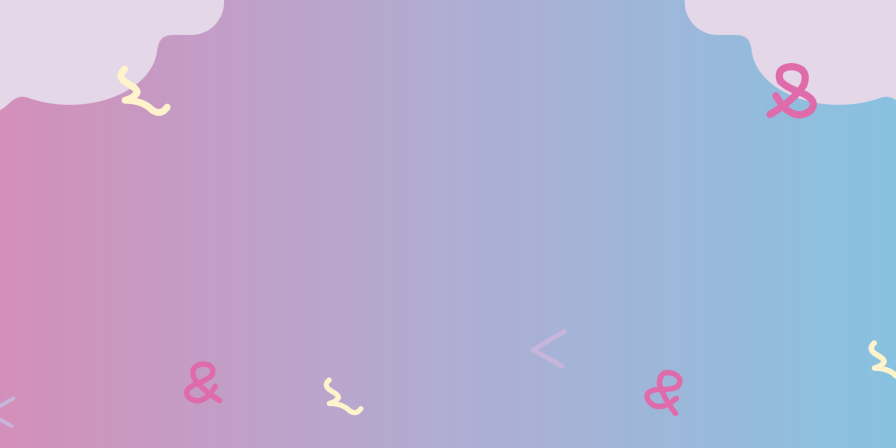
Give the GLSL for this background, as a WebGL 1 fragment shader.

```glsl
precision highp float;
// Pink to blue gradient with pale corner clouds and scattered ribbon curls.

uniform vec2 u_resolution;

const vec3 PINK = vec3(0.827, 0.561, 0.729);
const vec3 LILAC = vec3(0.690, 0.678, 0.827);
const vec3 SKY = vec3(0.533, 0.761, 0.878);
const vec3 CLOUD = vec3(0.894, 0.843, 0.910);
const vec3 ROSE = vec3(0.88, 0.42, 0.67);
const vec3 CREAM = vec3(1.0, 0.953, 0.80);
const vec3 MAUVE = vec3(0.78, 0.71, 0.86);
const float HALF_STROKE = 0.074;

// Distance helpers
float segment(vec2 p, vec2 a, vec2 b) {
  vec2 pa = p - a, ba = b - a;
  return length(pa - ba * clamp(dot(pa, ba) / dot(ba, ba), 0.0, 1.0));
}

float curve(vec2 p, vec2 a, vec2 b, vec2 c) {
  float d = 1e3;
  vec2 last = a;
  for (int i = 1; i <= 8; i++) {
    float t = float(i) / 8.0;
    vec2 next = mix(mix(a, b, t), mix(b, c, t), t);
    d = min(d, segment(p, last, next));
    last = next;
  }
  return d;
}

float ellipse(vec2 p, vec2 r) {
  float k = length(p / r);
  return k * (k - 1.0) / max(length(p / (r * r)), 1e-4);
}

float roundBox(vec2 p, vec2 halfSize, float r) {
  vec2 q = abs(p) - halfSize + r;
  return length(max(q, 0.0)) + min(max(q.x, q.y), 0.0) - r;
}

float smoothUnion(float a, float b, float k) {
  float h = max(k - abs(a - b), 0.0) / k;
  return min(a, b) - h * h * k * 0.25;
}

// Corner cloud, with y measured down from the top edge
float cloud(vec2 p) {
  float shelf = roundBox(p, vec2(0.5, 0.078), 0.073);
  float belly = ellipse(p - vec2(0.156, 0.104), vec2(0.195, 0.130));
  float side = length(p - vec2(-0.052, 0.156)) - 0.104;
  return smoothUnion(smoothUnion(shelf, belly, 0.04), side, 0.03);
}

// Ribbon motifs, each about one unit tall
float loopRibbon(vec2 p) {
  float d = curve(p, vec2(0.45, -0.48), vec2(0.0, -0.22), vec2(-0.24, 0.12));
  d = min(d, curve(p, vec2(-0.24, 0.12), vec2(-0.36, 0.46), vec2(0.0, 0.5)));
  d = min(d, curve(p, vec2(0.0, 0.5), vec2(0.34, 0.48), vec2(0.24, 0.2)));
  d = min(d, curve(p, vec2(0.24, 0.2), vec2(0.1, 0.06), vec2(-0.2, -0.04)));
  d = min(d, curve(p, vec2(-0.2, -0.04), vec2(-0.55, -0.2), vec2(-0.38, -0.4)));
  d = min(d, curve(p, vec2(-0.38, -0.4), vec2(-0.1, -0.62), vec2(0.2, -0.3)));
  return min(d, segment(p, vec2(0.2, -0.3), vec2(0.33, -0.1)));
}

float squiggle(vec2 p) {
  float d = curve(p, vec2(-0.43, 0.47), vec2(-0.62, 0.3), vec2(-0.35, 0.15));
  d = min(d, curve(p, vec2(-0.35, 0.15), vec2(-0.08, 0.0), vec2(-0.2, -0.08)));
  d = min(d, curve(p, vec2(-0.2, -0.08), vec2(-0.25, -0.15), vec2(-0.42, -0.2)));
  d = min(d, curve(p, vec2(-0.42, -0.2), vec2(-0.12, -0.2), vec2(0.08, -0.34)));
  return min(d, curve(p, vec2(0.08, -0.34), vec2(0.32, -0.58), vec2(0.48, -0.35)));
}

float chevron(vec2 p) {
  return min(segment(p, vec2(0.0), vec2(1.0, 0.59)),
             segment(p, vec2(0.0), vec2(0.93, -0.52)));
}

vec2 place(vec2 p, vec2 center, float size, float angle) {
  float c = cos(angle), s = sin(angle);
  vec2 q = (p - center) / size;
  return vec2(c * q.x + s * q.y, c * q.y - s * q.x);
}

// Smooth coverage of a stroke scaled by size
float ink(float d, float size, float edge) {
  return 1.0 - smoothstep(-edge, edge, (d - HALF_STROKE) * size);
}

void main() {
  vec2 p = gl_FragCoord.xy / u_resolution * vec2(2.0, 1.0);
  float edge = 0.75 / u_resolution.y;

  // Gradient with faint vertical streaks
  vec3 color = mix(PINK, LILAC, min(p.x, 1.0));
  color = mix(color, SKY, max(p.x - 1.0, 0.0));
  color += 0.003 * sin(p.x * 37.0) * sin(p.x * 61.0 + 1.0);

  // Mirrored clouds
  float axis = 1.0143;
  vec2 corner = vec2(axis - abs(p.x - axis), 1.0 - p.y);
  color = mix(color, CLOUD, 1.0 - smoothstep(-edge, edge, cloud(corner)));

  // Chevrons
  float mauve = ink(chevron(place(p, vec2(1.19, 0.219), 0.07, 0.0)), 0.07, edge);
  mauve = max(mauve, ink(chevron(place(p, vec2(-0.026, 0.078), 0.056, 0.0)), 0.056, edge));
  color = mix(color, MAUVE, mauve);

  // Squiggles
  float cream = ink(squiggle(place(p, vec2(0.323, 0.797), 0.104, 0.0)), 0.104, edge);
  cream = max(cream, ink(squiggle(place(p, vec2(0.768, 0.115), 0.078, 0.0)), 0.078, edge));
  cream = max(cream, ink(squiggle(place(p, vec2(1.987, 0.195), 0.083, 0.0)), 0.083, edge));
  color = mix(color, CREAM, cream);

  // Looped ribbons, the largest one flipped
  vec2 flipped = place(p, vec2(1.768, 0.797), 0.109, 0.0) * vec2(-1.0, 1.0);
  float rose = ink(loopRibbon(flipped), 0.109, edge);
  rose = max(rose, ink(loopRibbon(place(p, vec2(0.453, 0.146), 0.083, 0.0)), 0.083, edge));
  rose = max(rose, ink(loopRibbon(place(p, vec2(1.487, 0.128), 0.083, -0.36)), 0.083, edge));
  gl_FragColor = vec4(mix(color, ROSE, rose), 1.0);
}
```
